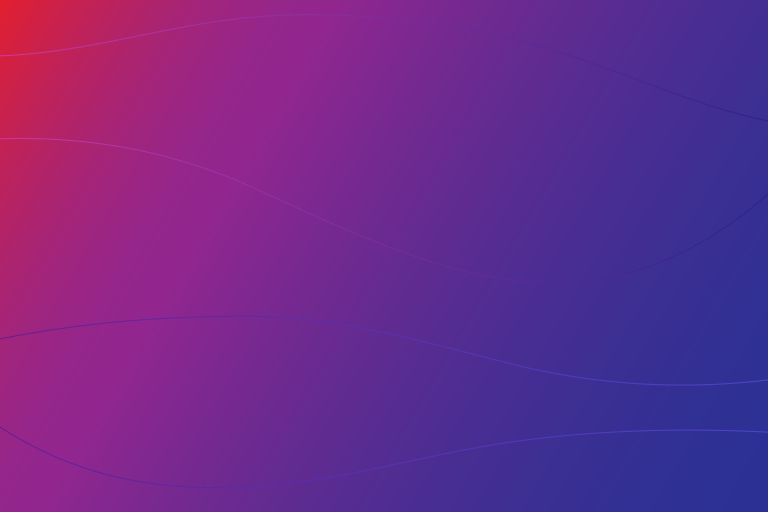
This background is drawn by a Shadertoy shader. Its source:

```glsl
// Diagonal red, magenta and indigo gradient crossed by four fine waving lines.

#define RED vec3(0.89, 0.12, 0.18)
#define MAGENTA vec3(0.57, 0.15, 0.56)
#define INDIGO vec3(0.17, 0.19, 0.58)
#define MAGENTA_STOP 0.315
#define FALLOFF 1.65
#define LINE_WIDTH 0.0021
#define LINE_OPACITY 0.8

// Blend that starts fast and settles gently
float easeOut(float t) {
    return 1.0 - pow(1.0 - clamp(t, 0.0, 1.0), FALLOFF);
}

// Three-colour gradient from the upper left to the lower right
vec3 background(vec2 uv) {
    float t = 0.72 * uv.x + 0.28 * (1.0 - uv.y);
    vec3 warm = mix(RED, MAGENTA, easeOut(t / MAGENTA_STOP));
    return mix(warm, INDIGO, easeOut((t - MAGENTA_STOP) / (1.0 - MAGENTA_STOP)));
}

// Smooth curve over three equal spans, from heights and slopes per span
float wave(float x, vec4 heights, vec4 slopes) {
    float s = clamp(x, 0.0, 1.0) * 3.0;
    int i = min(int(s), 2);
    float u = s - float(i);
    float v = 1.0 - u;
    float level = mix(heights[i], heights[i + 1], u * u * (3.0 - 2.0 * u));
    return level + u * v * (slopes[i] * v - slopes[i + 1] * u);
}

// Antialiased coverage of a thin line along the zero of a height offset
float lineCoverage(float offset) {
    float pixels = abs(offset) / max(length(vec2(dFdx(offset), dFdy(offset))), 1e-6);
    float width = LINE_WIDTH * iResolution.y;
    return clamp(0.5 * max(width, 1.0) + 0.5 - pixels, 0.0, 1.0) * min(width, 1.0);
}

void mainImage(out vec4 fragColor, in vec2 fragCoord) {
    vec2 uv = fragCoord / iResolution.xy;
    vec3 color = background(uv);

    // Curve shapes, from the top line to the bottom line
    vec4 heights[4] = vec4[4](
        vec4(0.891, 0.967, 0.924, 0.764),
        vec4(0.729, 0.631, 0.453, 0.621),
        vec4(0.338, 0.382, 0.289, 0.258),
        vec4(0.166, 0.050, 0.137, 0.156));
    vec4 slopes[4] = vec4[4](
        vec4(0.015, 0.040, -0.115, -0.100),
        vec4(0.015, -0.230, -0.065, 0.440),
        vec4(0.100, -0.005, -0.125, 0.060),
        vec4(-0.325, 0.030, 0.070, -0.025));

    // Upper lines fade from pink to navy, lower ones from plum to periwinkle
    vec3 upperTint = mix(vec3(0.80, 0.24, 0.70), vec3(0.16, 0.12, 0.54), uv.x);
    vec3 lowerTint = mix(vec3(0.36, 0.11, 0.58), vec3(0.34, 0.28, 0.84), uv.x);

    for (int i = 0; i < 4; i++) {
        float offset = uv.y - wave(uv.x, heights[i], slopes[i]);
        vec3 tint = i < 2 ? upperTint : lowerTint;
        color = mix(color, tint, LINE_OPACITY * lineCoverage(offset));
    }

    fragColor = vec4(color, 1.0);
}
```
